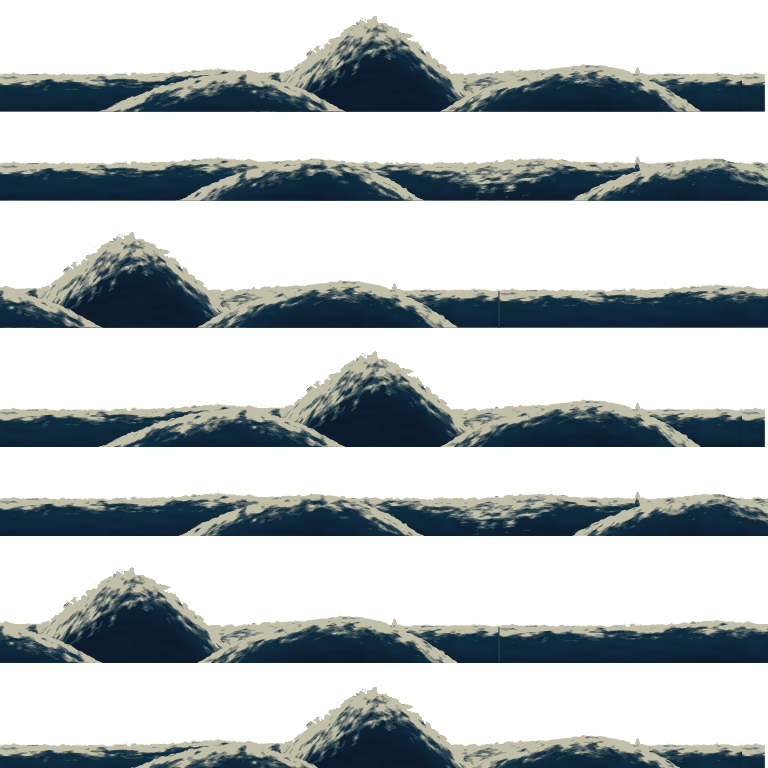
Reproduce this pattern procedurally as a WebGL 2 fragment shader.

```glsl
#version 300 es
precision highp float;

uniform vec2 u_resolution;
out vec4 fragColor;

const vec3 PAPER = vec3(1.0);
const vec3 CREAM = vec3(0.76, 0.75, 0.66);
const vec3 STONE = vec3(0.56, 0.58, 0.53);
const vec3 ASH = vec3(0.35, 0.40, 0.41);
const vec3 SLATE = vec3(0.15, 0.25, 0.30);
const vec3 DEEP = vec3(0.055, 0.175, 0.25);
const vec3 ABYSS = vec3(0.045, 0.11, 0.18);

const float PERIOD = 0.4368;   // three rows
const float BASE_A = 0.1458;   // row baselines, from the top
const float BASE_B = 0.2617;
const float BASE_C = 0.4271;
const float STRIP_END = 0.966; // where the strip starts again

float hash(vec2 p) {
  vec3 q = fract(vec3(p.xyx) * 0.1031);
  q += dot(q, q.yzx + 33.33);
  return fract((q.x + q.y) * q.z);
}

float noise(vec2 p) {
  vec2 i = floor(p), f = fract(p);
  f = f * f * (3.0 - 2.0 * f);
  return mix(mix(hash(i), hash(i + vec2(1, 0)), f.x),
             mix(hash(i + vec2(0, 1)), hash(i + vec2(1, 1)), f.x), f.y);
}

float fbm(vec2 p) {
  float sum = 0.0, amp = 0.55;
  for (int i = 0; i < 3; i++) {
    sum += amp * noise(p);
    p = p * 1.9 + 17.3;
    amp *= 0.5;
  }
  return sum;
}

float bump(float x, float width) {
  return exp(-x * x / (width * width));
}

// Rounded profile with separate left and right half widths
float hillCrest(float x, float left, float right, float height, float power) {
  float s = abs(x) / (x < 0.0 ? left : right);
  return height * (1.0 - pow(s, power));
}

// Stepped tones from shadow to light
vec3 tone(float light, vec3 shadow) {
  vec3 c = mix(shadow, SLATE, smoothstep(0.06, 0.16, light));
  c = mix(c, ASH, smoothstep(0.28, 0.38, light));
  c = mix(c, STONE, smoothstep(0.42, 0.54, light));
  return mix(c, CREAM, smoothstep(0.58, 0.70, light));
}

// Lays one lit, ragged landform over the colour below it
vec3 paint(vec3 below, vec2 p, float crest, float lit, float rough, vec2 grain, float px) {
  float depth = crest - p.y;
  float edge = depth + (fbm(p * 170.0) - 0.48) * rough;
  float cover = smoothstep(-px, px, edge) * smoothstep(0.0, px, p.y);
  float streak = fbm(vec2(p.x + 0.4 * depth, depth) * grain + 40.0);
  float light = 1.0 - max(depth, 0.0) / lit + (streak - 0.48) * 1.7;
  vec3 shadow = mix(DEEP, ABYSS, smoothstep(0.01, 0.065, depth));
  shadow *= 0.92 + 0.16 * noise(p * vec2(60.0, 150.0));
  return mix(below, tone(light, shadow), cover);
}

vec3 paintStrip(vec3 below, vec2 p, float px) {
  float crest = 0.0495 + 0.006 * bump(p.x - 0.285, 0.06) + 0.006 * bump(p.x - 0.70, 0.05);
  crest = max(crest, hillCrest(p.x - 0.83, 0.008, 0.008, 0.057, 2.5));
  float lit = 0.017 + 0.028 * bump(p.x - 0.65, 0.055);
  return paint(below, p, crest, lit, 0.006, vec2(75.0, 230.0), px);
}

vec3 paintPeak(vec3 below, vec2 p, float px) {
  float x = p.x - 0.488;
  float crest = hillCrest(x, 0.167, 0.146, 0.121, 1.4);
  float lit = mix(0.055, 0.035, smoothstep(-0.05, 0.06, x));
  return paint(below, p, crest, lit, 0.018, vec2(105.0, 150.0), px);
}

vec3 paintHill(vec3 below, vec2 p, float centre, vec2 halfWidths, float height, float px) {
  float crest = hillCrest(p.x - centre, halfWidths.x, halfWidths.y, height, 1.85);
  return paint(below, p, crest, 0.024, 0.005, vec2(85.0, 190.0), px);
}

void main() {
  vec2 uv = gl_FragCoord.xy / u_resolution;
  float px = 0.8 / min(u_resolution.x, u_resolution.y);

  // Row choice and height above its baseline
  float lead = PERIOD - BASE_C;
  float down = mod(1.0 - uv.y + lead, PERIOD) - lead;
  bool rowA = down < BASE_A;
  bool rowB = !rowA && down < BASE_B;
  bool rowC = !rowA && !rowB;
  float base = rowA ? BASE_A : (rowB ? BASE_B : BASE_C);
  vec2 p = vec2(uv.x + (rowC ? 0.3164 : 0.0), base - down);

  // Low strip behind everything
  float stripX = p.x > STRIP_END && !rowB ? p.x - STRIP_END : p.x;
  vec3 col = paintStrip(PAPER, vec2(stripX, p.y), px);

  if (rowB) {
    for (int i = 0; i < 2; i++)
      col = paintHill(col, p, 0.414 + 0.5104 * float(i), vec2(0.183, 0.137), 0.055, px);
  } else {
    col = paintPeak(col, p, px);
    col = paintHill(col, p, 0.306, vec2(0.176, 0.143), 0.0495, px);
    col = paintHill(col, p, 0.768, vec2(0.198, 0.146), 0.061, px);
  }

  // Strip seam and clipped right end
  float seam = 1.0 - smoothstep(0.0005, 0.0005 + px, abs(p.x - STRIP_END));
  if (rowC && p.y < 0.048) col = mix(col, SLATE, 0.6 * seam);
  if (rowA) col = mix(col, PAPER, smoothstep(0.996 - px, 0.996 + px, uv.x));

  fragColor = vec4(col, 1.0);
}
```
